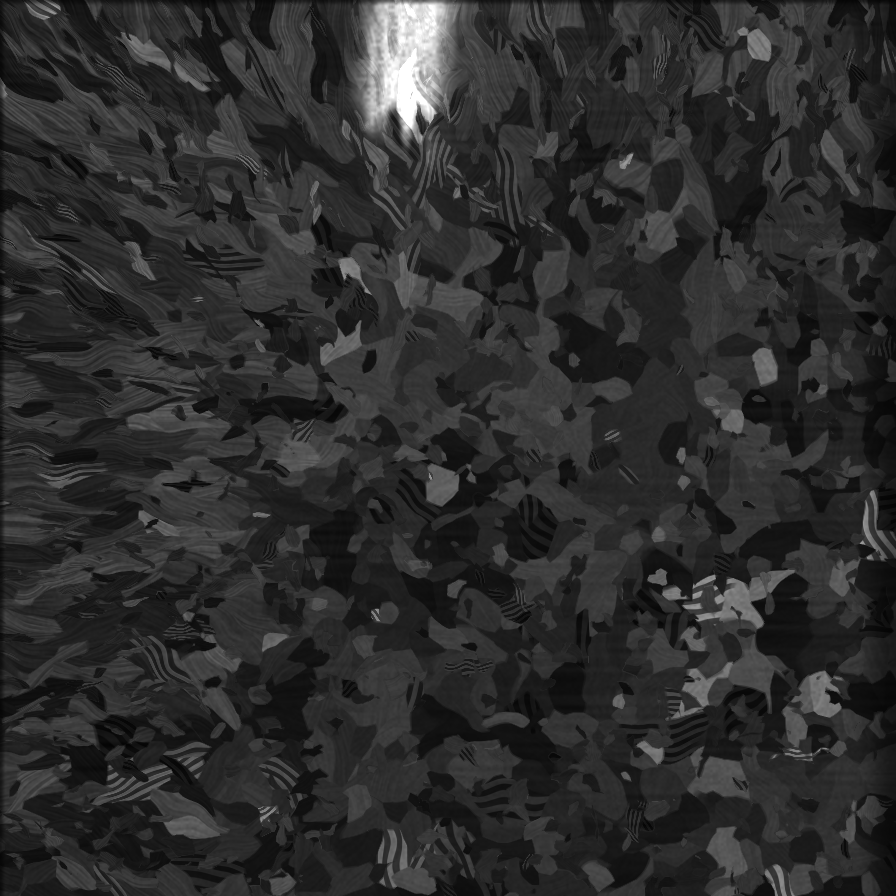
Give the GLSL for this texture, as a Shadertoy shader.

```glsl
// Dark etched metal: angular crystal grains, columnar near the left and top, with a bright glare.

const float GRAINS = 29.0;         // large grains across the canvas
const float FLAKES = 66.0;         // small flakes across the canvas
const float FLAKE_SHARE = 0.16;    // share of flakes that show
const float DARKEST = 0.062;
const float LIGHTEST = 0.252;
const float SHINY_SHARE = 0.075;   // share of grains brighter than the rest
const float TWIN_SHARE = 0.09;     // share of grains with parallel bands
const float SPECKLE = 0.13;
const float SCAN_DEPTH = 0.035;
const vec2 GLARE_TOP = vec2(0.46, 1.0);
const float GLARE_WIDTH = 0.046;
const float GLARE_LENGTH = 0.175;

float hash(vec2 p) {
    return fract(sin(dot(p, vec2(127.1, 311.7))) * 43758.5453);
}

vec2 hash2(vec2 p) {
    return vec2(hash(p), hash(p + 57.3));
}

float noise(vec2 p) {
    vec2 i = floor(p), f = fract(p);
    f = f * f * (3.0 - 2.0 * f);
    return mix(mix(hash(i), hash(i + vec2(1, 0)), f.x),
               mix(hash(i + vec2(0, 1)), hash(i + vec2(1, 1)), f.x), f.y);
}

// Growth from the left (x) and top (y) edges, 0 to 1
vec2 growth(vec2 p) {
    float left = (1.0 - smoothstep(0.0, 0.5, p.x)) * mix(0.5, 1.0, smoothstep(0.1, 0.5, p.y));
    float top = smoothstep(0.55, 1.0, p.y) * (1.0 - 0.55 * p.x);
    return vec2(left, top);
}

// Grey of one grain, with streaks and twin bands along its own axis
float grainTone(vec2 cell, vec2 local, float column) {
    float tone = mix(DARKEST, LIGHTEST, hash(cell + 11.7));
    float shine = hash(cell + 23.9);
    if (shine < SHINY_SHARE) tone = mix(0.48, 0.25, sqrt(shine / SHINY_SHARE));
    float streak = noise(local * vec2(2.0, 9.0) + cell * 7.0) - 0.5;
    tone *= 1.0 + streak * mix(0.14, 0.65, column);
    if (hash(cell + 41.3) < TWIN_SHARE) {
        float band = 0.5 + 0.5 * sin(local.y * 13.0 + hash(cell) * 6.0);
        tone *= mix(0.55, 1.3, smoothstep(0.3, 0.7, band));
    }
    return tone;
}

// Weighted Voronoi of rotated, stretched grains: x = grey, y = coverage
vec2 grainLayer(vec2 p, float count, float share) {
    vec2 g = p * count;
    g += 0.45 * (vec2(noise(g * 1.1), noise(g * 1.1 + 31.0)) - 0.5);
    float nearD = 1e3, nextD = 1e3;
    vec2 nearCell = vec2(0), nextCell = vec2(0), nearQ = vec2(0), nextQ = vec2(0);
    for (int j = -3; j <= 3; j++)
    for (int i = -3; i <= 3; i++) {
        vec2 cell = floor(g) + vec2(i, j);
        vec2 seed = cell + hash2(cell + count);
        vec2 grow = growth(seed / count);
        float column = clamp(max(grow.x, grow.y), 0.0, 1.0);
        float angle = -atan(grow.y + 0.03, grow.x + 0.04);
        angle += (hash(cell + 3.1) - 0.5) * mix(3.0, 0.45, column);
        float stretch = mix(1.0 + 1.9 * hash(cell + 5.7), 5.5, column * 0.85);
        float h = hash(cell + 8.3);
        float size = mix(0.5, 1.45, h * h);
        float c = cos(angle), s = sin(angle);
        vec2 d = g - seed;
        vec2 q = vec2(c * d.x + s * d.y, c * d.y - s * d.x);
        q *= vec2(inversesqrt(stretch), sqrt(stretch));
        float dist = mix(length(q), abs(q.x) + abs(q.y), 0.6) / size;
        if (dist < nearD) {
            nextD = nearD; nextCell = nearCell; nextQ = nearQ;
            nearD = dist; nearCell = cell; nearQ = q;
        } else if (dist < nextD) {
            nextD = dist; nextCell = cell; nextQ = q;
        }
    }
    vec2 grow = growth(p);
    float column = max(grow.x, grow.y);
    float edge = 0.5 - 0.5 * smoothstep(0.0, 2.6 * count / iResolution.y, nextD - nearD);
    float tone = mix(grainTone(nearCell, nearQ, column), grainTone(nextCell, nextQ, column), edge);
    float cover = mix(step(hash(nearCell + 71.0), share), step(hash(nextCell + 71.0), share), edge);
    return vec2(tone, cover);
}

// Bright vertical reflection with a ragged lower end
float glare(vec2 p) {
    float depth = GLARE_TOP.y - p.y;
    float ragged = noise(p * vec2(75.0, 22.0)) - 0.5;
    float x = (p.x - GLARE_TOP.x + 0.13 * depth) / GLARE_WIDTH;
    float core = exp(-x * x * x * x) * (1.0 - smoothstep(0.55, 1.0, depth / GLARE_LENGTH + 0.5 * ragged));
    float streaks = 0.45 + 0.4 * noise(p * vec2(130.0, 24.0)) + 0.3 * noise(p * 260.0);
    float haloX = (p.x - 0.475) / 0.075;
    float halo = exp(-haloX * haloX) * exp(-depth / 0.14);
    return 0.78 * core * streaks + 0.13 * halo * (0.6 + 0.8 * noise(p * vec2(160.0, 30.0)));
}

void mainImage(out vec4 fragColor, in vec2 fragCoord) {
    vec2 p = fragCoord / iResolution.xy;

    // Grains and scattered flakes
    float grey = grainLayer(p, GRAINS, 1.0).x;
    vec2 flake = grainLayer(p + 3.0 / FLAKES, FLAKES, FLAKE_SHARE);
    grey = mix(grey, flake.x, flake.y);

    // Surface speckle, horizontal scan lines and uneven light
    grey *= 1.0 + SPECKLE * (noise(p * 330.0) - 0.5);
    float scanMask = smoothstep(0.35, 0.75, noise(p * 7.0 + 4.0));
    grey += SCAN_DEPTH * scanMask * (noise(p * vec2(14.0, 190.0)) - 0.5);
    grey *= mix(0.9, 1.06, smoothstep(0.0, 0.6, p.y));
    grey += glare(p);

    // Shaded rim
    grey *= 1.0 - 0.55 * smoothstep(0.95, 1.0, p.x);
    grey *= mix(0.45, 1.0, smoothstep(0.0, 0.007, min(p.x, 1.0 - p.y)));
    fragColor = vec4(vec3(clamp(grey, 0.0, 1.0)), 1.0);
}
```
